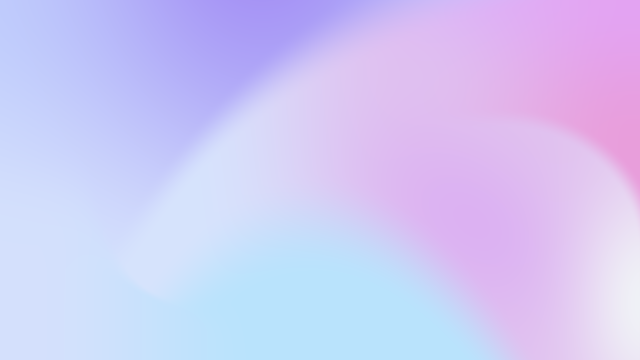
A Shadertoy shader for this background:

```glsl
// Soft pastel folds: a violet backdrop, a broad sweep turning from ice to pink,
// a cyan pool below it, a creased fold at lower left and a rose rim at right.
// Each part is a smooth mask from a curve or an ellipse, mixed back to front.

// Colours
const vec3 SKY     = vec3(0.76, 0.82, 0.99);
const vec3 HAZE    = vec3(0.83, 0.88, 0.99);
const vec3 VIOLET  = vec3(0.645, 0.565, 0.96);
const vec3 ICE     = vec3(0.84, 0.89, 0.99);
const vec3 LILAC   = vec3(0.88, 0.76, 0.935);
const vec3 ORCHID  = vec3(0.86, 0.69, 0.95);
const vec3 MAUVE   = vec3(0.86, 0.71, 0.97);
const vec3 CYAN    = vec3(0.725, 0.89, 0.99);
const vec3 FROST   = vec3(0.94, 0.95, 0.965);
const vec3 ROSE    = vec3(0.91, 0.62, 0.86);
const vec3 MAGENTA = vec3(0.89, 0.64, 0.95);

// Shapes, in units of the canvas height
const vec2  SWEEP_START  = vec2(0.35, 0.31);
const float SWEEP_RISE   = 0.875;
const float SWEEP_LENGTH = 0.53;
const vec2  FOLD_START   = vec2(0.30, 0.115);
const float FOLD_DROP    = 0.18;
const float FOLD_LENGTH  = 0.12;
const vec2  POOL_TOP     = vec2(0.88, 0.375);
const float POOL_BEND    = 1.37;
const vec2  RIM_CENTRE   = vec2(1.40, 0.30);
const vec2  RIM_RADII    = vec2(0.38, 0.35);
const float ORCHID_TILT  = -0.65;

float glow(vec2 offset, vec2 radii) {
    vec2 q = offset / radii;
    return exp(-dot(q, q));
}

vec2 rotate(vec2 v, float angle) {
    float c = cos(angle), s = sin(angle);
    return vec2(c * v.x + s * v.y, c * v.y - s * v.x);
}

// Approximate distance below a curve of known height and slope
float below(float y, float height, float slope) {
    return (height - y) / sqrt(1.0 + slope * slope);
}

vec3 backdrop(vec2 p) {
    vec3 col = mix(HAZE, SKY, smoothstep(0.35, 1.0, p.y));
    float across = exp(-pow((p.x - 0.73) / 0.48, 2.0));
    return mix(col, VIOLET, across * clamp((p.y - 0.25) / 0.8, 0.0, 1.0));
}

float sweepMask(vec2 p) {
    float decay = exp(-(p.x - SWEEP_START.x) / SWEEP_LENGTH);
    float height = SWEEP_START.y + SWEEP_RISE * (1.0 - decay);
    float soft = mix(0.045, 0.10, smoothstep(0.4, 1.1, p.x));
    float d = below(p.y, height, SWEEP_RISE / SWEEP_LENGTH * decay);
    return smoothstep(-soft, soft, d);
}

vec3 sweepColour(vec2 p) {
    // Ice to lilac, with orchid and mauve glows
    vec3 col = mix(ICE, LILAC, smoothstep(0.5, 1.2, p.x + 0.12 * (p.y - 0.6)));
    vec2 orchidOffset = rotate(p - vec2(1.32, 0.38), ORCHID_TILT);
    col = mix(col, ORCHID, 0.95 * glow(orchidOffset, vec2(0.36, 0.21)));
    col = mix(col, MAUVE, glow(p - vec2(1.38, 1.05), vec2(0.36, 0.20)));

    // Cyan pool under an arch
    float reach = p.x - POOL_TOP.x;
    float poolHeight = POOL_TOP.y - POOL_BEND * reach * reach;
    col = mix(col, CYAN, smoothstep(-0.15, 0.15, poolHeight - p.y));

    // Pale corner, then the rose area outside the rim
    col = mix(col, FROST, glow(p - vec2(1.80, 0.16), vec2(0.20, 0.34)));
    float rim = length(max(p - RIM_CENTRE, 0.0) / RIM_RADII) - 1.0;
    float rose = smoothstep(-0.02, 0.15, rim) * smoothstep(1.15, 1.75, p.x);
    return mix(col, mix(ROSE, MAGENTA, smoothstep(0.6, 1.0, p.y)), rose);
}

// Crisp near the crease, dissolving to both sides
float foldMask(vec2 p) {
    float drop = FOLD_DROP * exp(-(p.x - FOLD_START.x) / FOLD_LENGTH);
    float fromCrease = p.x - 0.42;
    float soft = 0.012 + 2.0 * fromCrease * fromCrease;
    float d = below(p.y, FOLD_START.y + drop, drop / FOLD_LENGTH);
    float fade = 1.0 - smoothstep(0.3, 0.6, p.y);
    return smoothstep(-soft, soft, d) * fade * (1.0 - smoothstep(0.6, 0.9, p.x));
}

void mainImage(out vec4 fragColor, in vec2 fragCoord) {
    vec2 p = fragCoord / iResolution.y;
    p.x *= (16.0 / 9.0) * iResolution.y / iResolution.x;

    vec3 col = mix(backdrop(p), sweepColour(p), sweepMask(p));
    vec3 foldColour = mix(HAZE, CYAN, smoothstep(0.1, 0.75, p.x));
    col = mix(col, foldColour, foldMask(p));
    fragColor = vec4(col, 1.0);
}
```
